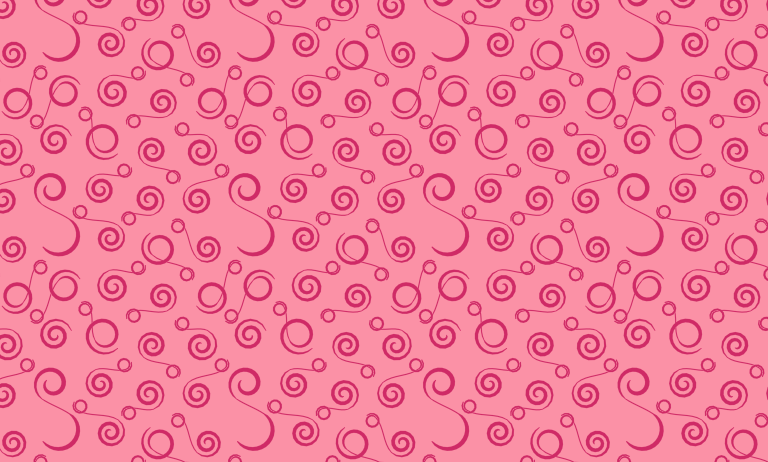
Write a WebGL 1 fragment shader that draws this pattern.

```glsl
precision highp float;
// Pink wrapping pattern of calligraphic curls, repeating every 4 x 4 cells.
// Each cell winds a spiral or hook around its centre, then an S-shaped thread
// runs to a free lattice corner and closes in a small counter-turning loop.

uniform vec2 u_resolution;

const float TAU = 6.2831853;
const float CELLS_PER_HEIGHT = 9.5;
const float TILE = 4.0;
const float HAIR = 0.011;   // half width of the thinnest stroke, in cells
const vec3 PINK = vec3(0.985, 0.570, 0.652);
const vec3 CRIMSON = vec3(0.81, 0.165, 0.40);

struct Curl {
  float reach;       // distance from spiral centre to loop centre
  float core;        // spiral radius at the free end
  float radius;      // spiral radius where the thread leaves
  float turns;
  float loopRadius;
  float loopTurns;
  float flare;       // growth of the loop towards its tip
  float slack;       // bend of the thread
  float bold;        // half width of the spiral stroke
  float loopBold;    // half width of the loop stroke
};

float hash(vec2 cell, float seed) {
  return fract(sin(dot(cell, vec2(12.99, 78.23)) + seed * 37.7) * 4375.85);
}

vec2 polar(float radius, float angle) {
  return radius * vec2(cos(angle), sin(angle));
}

// Bends the square lattice so that rows and columns do not show.
vec2 displace(vec2 p) {
  return p + 0.15 * sin(TAU / TILE * p.yx + vec2(1.9, 0.0));
}

// Spiral for t in 0..1, thread in 1..2, loop in 2..3; the loop lies on +x.
vec2 curlPoint(Curl c, float t) {
  float fit = clamp((c.radius + c.loopRadius) / c.reach, 0.0, 0.95);
  float leave = -acos(fit) - c.slack;
  vec2 hub = vec2(c.reach, 0.0);
  if (t < 1.0) {
    return polar(mix(c.core, c.radius, t), leave - TAU * c.turns * (1.0 - t));
  }
  if (t > 2.0) {
    float v = t - 2.0;
    return hub - polar(c.loopRadius * (1.0 + c.flare * v), leave - TAU * c.loopTurns * v);
  }
  float u = t - 1.0;
  vec2 a = polar(c.radius, leave);
  vec2 b = hub - polar(c.loopRadius, leave);
  vec2 heading = polar(length(b - a), leave + 0.25 * TAU);
  return mix(a, b, u * u * (3.0 - 2.0 * u)) + heading * u * (1.0 - u) * (1.0 - 2.0 * u);
}

// Pen pressure: strokes swell mid-way and taper to hairlines.
float penWidth(Curl c, float t) {
  float swell = pow(abs(sin(0.5 * TAU * t)), 0.65);
  if (t <= 1.0) return mix(HAIR * 0.7, c.bold, swell);
  return t < 2.0 ? HAIR : mix(HAIR, c.loopBold, swell);
}

float strokeDistance(vec2 p, vec2 a, vec2 b, float widthA, float widthB) {
  vec2 ab = b - a;
  float h = clamp(dot(p - a, ab) / max(dot(ab, ab), 1e-6), 0.0, 1.0);
  return length(p - a - ab * h) - mix(widthA, widthB, h);
}

float curlDistance(vec2 p, Curl c, float lastStep) {
  float nearest = 1.0;
  if (length(p - vec2(0.5 * c.reach, 0.0)) > 0.5 * c.reach + 0.5) return nearest;
  vec2 a = curlPoint(c, 0.0);
  float widthA = penWidth(c, 0.0);
  for (int i = 1; i <= 54; i++) {
    float s = float(i);
    if (s > lastStep) break;
    float t = min(s / 30.0, 1.0) + clamp((s - 30.0) / 8.0, 0.0, 1.0) + max((s - 38.0) / 16.0, 0.0);
    vec2 b = curlPoint(c, t);
    float widthB = penWidth(c, t);
    nearest = min(nearest, strokeDistance(p, a, b, widthA, widthB));
    a = b;
    widthA = widthB;
  }
  return nearest;
}

// Chooses the kind of curl for one cell and measures it.
float cellDistance(vec2 p, vec2 cell) {
  vec2 id = mod(cell, TILE);
  if (id.x + id.y < 0.5) return 1.0;   // room for the lower half of the big S
  bool bigS = id.x < 0.5 && abs(id.y - 1.0) < 0.5;
  vec2 odd = mod(id, 2.0);
  // These signs send the four cells of a block to four different corners.
  vec2 side = vec2(abs(odd.x - odd.y) < 0.5 ? 1.0 : -1.0, 2.0 * odd.x - 1.0);
  vec2 centre = displace(cell + 0.5);
  vec2 aim = displace(cell + 0.5 + 0.5 * side) - centre;
  float size = mix(0.88, 1.08, hash(id, 1.0));
  float flip = hash(id, 2.0) < 0.5 ? -1.0 : 1.0;
  float lastStep = hash(id, 3.0) < 0.2 ? 30.0 : 54.0;
  Curl c = Curl(length(aim), 0.05, 0.33 * size, 1.95, 0.10, 1.25, 0.5, 0.35, 0.038, 0.022);
  if (hash(id, 4.0) < 0.36) {          // open hook around a ring
    c.core = 0.38 * size;
    c.radius = 0.20 * size;
    c.turns = 1.3;
    lastStep = 54.0;
  }
  if (bigS) {
    aim = vec2(0.15, -0.93);
    flip = 1.0;
    lastStep = 54.0;
    c = Curl(length(aim), 0.13, 0.37, 1.25, 0.38, 0.55, 0.1, 0.1, 0.046, 0.046);
  }
  vec2 axis = normalize(aim);
  vec2 q = p - centre;
  return curlDistance(vec2(dot(q, axis), flip * dot(q, vec2(-axis.y, axis.x))), c, lastStep);
}

void main() {
  vec2 p = gl_FragCoord.xy / u_resolution.y * CELLS_PER_HEIGHT - vec2(0.7, 0.0);
  float pixel = CELLS_PER_HEIGHT / u_resolution.y;
  float nearest = 1.0;
  for (int j = -1; j <= 1; j++) {
    for (int i = -1; i <= 1; i++) {
      nearest = min(nearest, cellDistance(p, floor(p) + vec2(float(i), float(j))));
    }
  }
  float ink = 1.0 - smoothstep(-0.7 * pixel, 0.7 * pixel, nearest);
  gl_FragColor = vec4(mix(PINK, CRIMSON, ink), 1.0);
}
```
